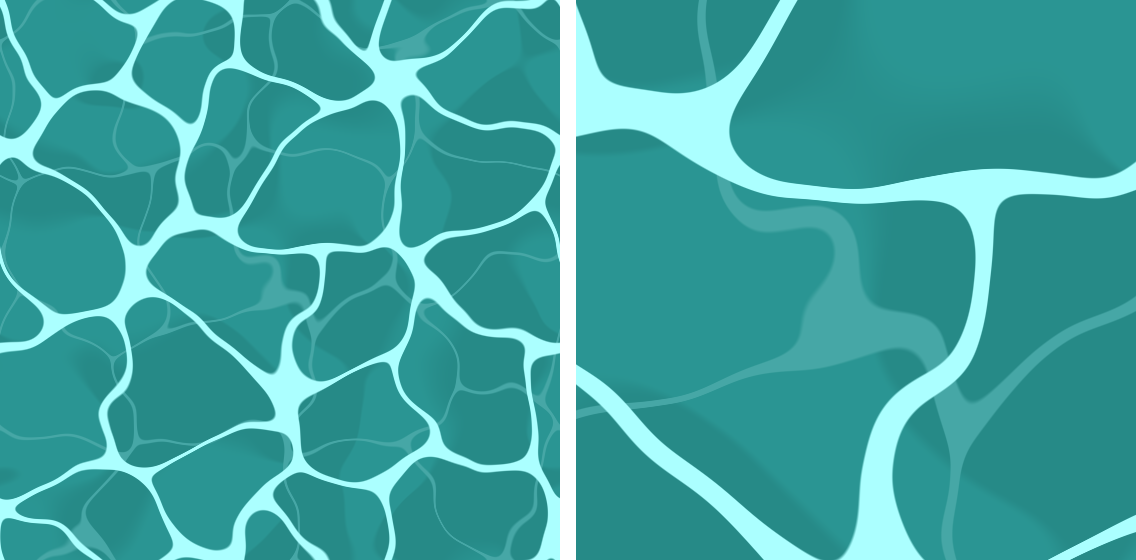
Left, the full canvas; right, a detail of the centre.
A WebGL 2 fragment shader for this texture:

```glsl
#version 300 es
precision highp float;
// Stylised water caustics: a bright web over a fainter web on two-tone teal.
// Each web is the border of a wrapping Voronoi diagram, bent by gradient noise;
// a soft minimum of the border distances fills out the junctions.

#define MAIN_GRID vec2(4.0, 5.0)
#define FAINT_GRID vec2(4.0, 4.0)
#define JITTER 0.78
#define MAIN_HALF_WIDTH 0.0048
#define FAINT_HALF_WIDTH 0.0026
#define MAIN_TIGHTNESS 70.0
#define FAINT_TIGHTNESS 150.0
#define MAIN_WARP 0.065
#define FAINT_WARP 0.09
#define PATCH_FREQ 5.0
#define CELL_TONE 0.3

uniform vec2 u_resolution;
out vec4 outColor;

const vec3 DEEP = vec3(0.149, 0.540, 0.530);
const vec3 SHALLOW = vec3(0.165, 0.585, 0.575);
const vec3 FAINT_LINE = vec3(0.275, 0.655, 0.650);
const vec3 BRIGHT_LINE = vec3(0.67, 1.0, 1.0);

// Integer hash of a lattice cell and a seed, 0 to 1 per channel
vec3 hash3(vec2 cell, float seed) {
    uvec3 v = uvec3(ivec3(cell, seed)) * 1664525u + 1013904223u;
    v.x += v.y * v.z;
    v.y += v.z * v.x;
    v.z += v.x * v.y;
    v ^= v >> 16u;
    v.x += v.y * v.z;
    v.y += v.z * v.x;
    v.z += v.x * v.y;
    return vec3(v >> 8u) / 16777216.0;
}

float cornerSlope(vec2 cell, vec2 offset, float period, float seed) {
    float angle = 6.28318 * hash3(mod(cell, period), seed).x;
    return dot(vec2(cos(angle), sin(angle)), offset);
}

// Gradient noise that repeats after a whole number of lattice cells
float gradientNoise(vec2 uv, float period, float seed) {
    vec2 p = uv * period;
    vec2 i = floor(p);
    vec2 f = p - i;
    vec2 s = f * f * f * (f * (f * 6.0 - 15.0) + 10.0);
    vec2 e = vec2(1.0, 0.0);
    float low = mix(cornerSlope(i, f, period, seed),
                    cornerSlope(i + e.xy, f - e.xy, period, seed), s.x);
    float high = mix(cornerSlope(i + e.yx, f - e.yx, period, seed),
                     cornerSlope(i + e.xx, f - e.xx, period, seed), s.x);
    return mix(low, high, s.y);
}

vec2 warp(vec2 uv, float amount, float seed) {
    vec2 broad = vec2(gradientNoise(uv, 6.0, seed), gradientNoise(uv, 6.0, seed + 1.0));
    vec2 fine = vec2(gradientNoise(uv, 13.0, seed + 2.0), gradientNoise(uv, 13.0, seed + 3.0));
    return uv + amount * (broad + 0.2 * fine);
}

vec2 sitePosition(vec2 cell, vec2 grid, float seed) {
    vec2 offset = hash3(mod(cell, grid), seed).xy - 0.5;
    return (cell + 0.5 + JITTER * offset) / grid;
}

// x: softened distance to the cell border, y: random value of the cell
vec2 web(vec2 p, vec2 grid, float tightness, float seed) {
    vec2 home = floor(p * grid);
    vec2 nearestCell = home;
    vec2 nearest = vec2(9.0);
    for (int j = -2; j <= 2; j++)
    for (int i = -2; i <= 2; i++) {
        vec2 cell = home + vec2(i, j);
        vec2 site = sitePosition(cell, grid, seed) - p;
        if (dot(site, site) < dot(nearest, nearest)) {
            nearest = site;
            nearestCell = cell;
        }
    }
    float sum = 0.0;
    for (int j = -2; j <= 2; j++)
    for (int i = -2; i <= 2; i++) {
        if (i == 0 && j == 0) continue;
        vec2 site = sitePosition(nearestCell + vec2(i, j), grid, seed) - p;
        float border = dot(0.5 * (nearest + site), normalize(site - nearest));
        sum += exp(-tightness * border);
    }
    return vec2(-log(max(sum, 1e-20)) / tightness, hash3(mod(nearestCell, grid), seed).z);
}

float lineMask(float distanceToLine, float halfWidth) {
    float pixel = 1.0 / min(u_resolution.x, u_resolution.y);
    return 1.0 - smoothstep(-0.8 * pixel, 0.8 * pixel, distanceToLine - halfWidth);
}

void main() {
    vec2 uv = gl_FragCoord.xy / u_resolution;
    vec2 mainWeb = web(warp(uv, MAIN_WARP, 11.0), MAIN_GRID, MAIN_TIGHTNESS, 3.0);
    vec2 faintWeb = web(warp(uv, FAINT_WARP, 31.0), FAINT_GRID, FAINT_TIGHTNESS, 7.0);

    // Depth patches: edges run from crisp to blurred, tone shifts between cells
    float depth = gradientNoise(warp(uv, 0.04, 51.0), PATCH_FREQ, 61.0);
    depth += CELL_TONE * (mainWeb.y - 0.5);
    float blur = mix(0.015, 0.14, smoothstep(-0.2, 0.3, gradientNoise(uv, 4.0, 71.0)));
    vec3 color = mix(DEEP, SHALLOW, smoothstep(-blur, blur, depth));

    // Faint web below, bright web on top
    color = mix(color, FAINT_LINE, lineMask(faintWeb.x, FAINT_HALF_WIDTH));
    color = mix(color, BRIGHT_LINE, lineMask(mainWeb.x, MAIN_HALF_WIDTH));
    outColor = vec4(color, 1.0);
}
```
